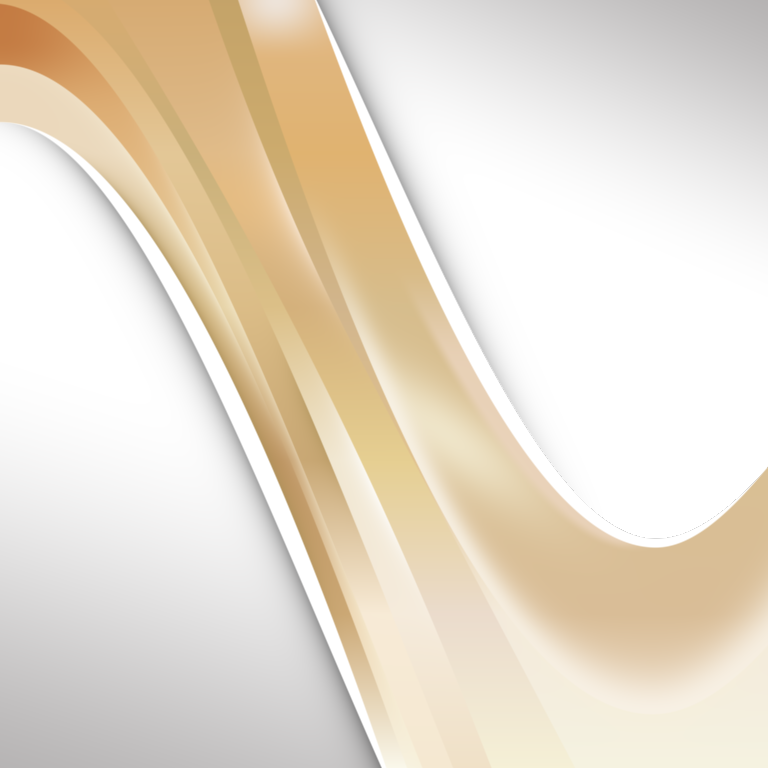
A three.js fragment shader for this background:

```glsl
// Golden satin ribbon sweeping in an S between white and grey shaded corners.
varying vec2 vUv;

const float SOFT = 0.0014;
const vec3 WHITE = vec3(1.0);
const vec3 CREAM = vec3(0.97, 0.94, 0.85);
const vec3 OLIVE = vec3(0.68, 0.57, 0.35);
const vec3 RUST = vec3(0.76, 0.47, 0.25);

// Cubic arc from a to b, each (x, y, slope), with straight ends.
// Returns height and slope at x.
vec2 arc(float x, vec3 a, vec3 b) {
  float w = b.x - a.x;
  if (x <= a.x) return vec2(a.y + (x - a.x) * a.z, a.z);
  if (x >= b.x) return vec2(b.y + (x - b.x) * b.z, b.z);
  float t = (x - a.x) / w;
  float rise = t * t * (3.0 - 2.0 * t);
  float y = mix(a.y, b.y, rise) + w * t * (1.0 - t) * (a.z * (1.0 - t) - b.z * t);
  float slope = 6.0 * t * (1.0 - t) * (b.y - a.y) / w
    + a.z * (1.0 - t) * (1.0 - 3.0 * t) + b.z * t * (3.0 * t - 2.0);
  return vec2(y, slope);
}

// Signed distance to an arc, positive above it.
float above(vec2 p, vec3 a, vec3 b) {
  vec2 c = arc(p.x, a, b);
  return (p.y - c.x) * inversesqrt(1.0 + c.y * c.y);
}

// Arc that falls to a low point and climbs again.
float aboveValley(vec2 p, vec3 start, vec3 low, vec3 end) {
  return p.x < low.x ? above(p, start, low) : above(p, low, end);
}

float inside(float d) {
  return smoothstep(SOFT, -SOFT, d);
}

float bump(float x, float center, float width) {
  float k = (x - center) / width;
  return exp(-k * k);
}

// Six colours evenly spaced from the top down.
vec3 ramp(float y, vec3 a, vec3 b, vec3 c, vec3 d, vec3 e, vec3 f) {
  float t = (1.0 - y) * 5.0;
  vec3 col = mix(a, b, clamp(t, 0.0, 1.0));
  col = mix(col, c, clamp(t - 1.0, 0.0, 1.0));
  col = mix(col, d, clamp(t - 2.0, 0.0, 1.0));
  col = mix(col, e, clamp(t - 3.0, 0.0, 1.0));
  return mix(col, f, clamp(t - 4.0, 0.0, 1.0));
}

// Lays a sheet below an edge, tinted where it meets that edge.
vec3 sheet(vec3 under, float d, vec3 body, vec3 rim, float amount, float width) {
  vec3 col = mix(body, rim, amount * exp(-abs(d) / width));
  return mix(under, col, inside(d));
}

vec3 backdrop(vec2 p, float side) {
  float upper = smoothstep(-0.03, 0.46, p.y + 0.43 * p.x - 1.05);
  float lower = smoothstep(-0.02, 0.66, 0.54 - p.y - 0.32 * p.x);
  return mix(WHITE, vec3(0.69, 0.68, 0.68), mix(lower, upper, side));
}

vec3 ribbon(vec2 p) {
  // Broad right-hand fold
  float fold = aboveValley(p, vec3(0.31, 1.0, -3.1), vec3(0.85, 0.07, 0.0), vec3(1.0, 0.16, 1.1));
  vec3 col = ramp(p.y, vec3(0.88, 0.72, 0.52), vec3(0.88, 0.70, 0.44), vec3(0.84, 0.74, 0.55),
    vec3(0.85, 0.75, 0.58), vec3(0.85, 0.74, 0.59), vec3(0.95, 0.90, 0.84));
  col = mix(col, vec3(0.93, 0.89, 0.85), smoothstep(0.92, 1.0, p.y) * bump(p.x, 0.36, 0.06));
  vec2 q = p - vec2(0.58, 0.435);
  float sheen = bump(dot(q, vec2(0.61, 0.79)), 0.0, 0.045) * bump(dot(q, vec2(0.79, -0.61)), 0.0, 0.15);
  col = mix(col, vec3(0.95, 0.92, 0.82), 0.85 * sheen);
  float lip = above(p, vec3(0.50, 0.68, -1.9), vec3(0.83, 0.288, 0.0));
  col = mix(col, vec3(0.92, 0.83, 0.74), 0.85 * smoothstep(-0.008, 0.008, lip)
    * smoothstep(0.66, 0.52, p.y) * smoothstep(0.86, 0.80, p.x));
  float glowWidth = mix(0.022, 0.05, smoothstep(0.58, 0.85, p.x));
  col = mix(col, vec3(0.98, 0.96, 0.92), 0.85 * bump(fold, 0.0, glowWidth) * smoothstep(0.78, 0.45, p.y));

  // Sheets stacked toward the left
  vec3 body = ramp(p.y, vec3(0.77, 0.64, 0.41), vec3(0.80, 0.67, 0.43), vec3(0.82, 0.71, 0.55),
    vec3(0.88, 0.76, 0.56), vec3(0.95, 0.91, 0.86), vec3(0.96, 0.95, 0.88));
  col = sheet(col, fold, body, CREAM, 0.4 * smoothstep(0.4, 0.15, p.y), 0.02);

  float d = above(p, vec3(0.272, 1.0, -2.9), vec3(0.47, 0.53, -1.9));
  body = ramp(p.y, vec3(0.84, 0.67, 0.45), vec3(0.87, 0.73, 0.54), vec3(0.83, 0.69, 0.48),
    vec3(0.90, 0.81, 0.57), vec3(0.92, 0.86, 0.80), vec3(0.96, 0.94, 0.84));
  body = mix(body, vec3(0.91, 0.74, 0.50), 0.7 * bump(p.y, 0.74, 0.06));
  col = sheet(col, d, body, vec3(0.97, 0.90, 0.82), 0.9 * bump(p.y, 0.72, 0.11), 0.016);

  d = above(p, vec3(0.14, 1.0, -1.6), vec3(0.64, 0.0, -2.6));
  body = ramp(p.y, vec3(0.84, 0.67, 0.44), vec3(0.79, 0.69, 0.48), vec3(0.86, 0.75, 0.53),
    vec3(0.94, 0.90, 0.81), vec3(0.96, 0.92, 0.86), vec3(0.94, 0.88, 0.78));
  col = sheet(col, d, body, WHITE, 0.8 * bump(p.y, 0.36, 0.11), 0.014);

  d = above(p, vec3(0.08, 1.0, -0.7), vec3(0.59, 0.0, -2.5));
  body = ramp(p.y, vec3(0.86, 0.67, 0.43), vec3(0.89, 0.78, 0.59), vec3(0.86, 0.74, 0.53),
    vec3(0.79, 0.66, 0.46), vec3(0.97, 0.92, 0.84), vec3(0.96, 0.91, 0.82));
  col = sheet(col, d, body, OLIVE, 0.6 * bump(p.y, 0.45, 0.08), 0.012);

  d = above(p, vec3(0.0, 0.995, -0.1), vec3(0.55, 0.0, -2.5));
  body = ramp(p.y, vec3(0.83, 0.60, 0.36), vec3(0.88, 0.71, 0.49), vec3(0.90, 0.82, 0.64),
    vec3(0.76, 0.60, 0.40), vec3(0.93, 0.84, 0.70), vec3(0.97, 0.95, 0.88));
  body = mix(body, RUST, 0.9 * bump(p.x, 0.0, 0.11) * smoothstep(0.85, 0.95, p.y));
  col = sheet(col, d, body, CREAM, 0.55 * smoothstep(0.9, 0.65, p.y), 0.01);

  d = above(p, vec3(0.0, 0.916, 0.0), vec3(0.53, 0.0, -2.8));
  body = ramp(p.y, vec3(0.92, 0.84, 0.73), vec3(0.92, 0.85, 0.74), vec3(0.85, 0.74, 0.53),
    vec3(0.74, 0.57, 0.37), vec3(0.80, 0.66, 0.46), vec3(0.98, 0.97, 0.92));
  return sheet(col, d, body, CREAM, 0.85 * bump(p.y, 0.66, 0.2), 0.012);
}

void main() {
  vec2 p = vUv;
  // Gold body and the wider white border around it
  float goldLeft = above(p, vec3(0.0, 0.841, 0.0), vec3(0.503, 0.0, -2.9));
  float rimLeft = above(p, vec3(0.0, 0.841, 0.0), vec3(0.497, 0.0, -2.25));
  float goldRight = aboveValley(p, vec3(0.41, 1.0, -2.73), vec3(0.854, 0.287, 0.0), vec3(1.0, 0.392, 1.2));
  float rimRight = aboveValley(p, vec3(0.412, 1.0, -2.1), vec3(0.854, 0.299, 0.0), vec3(1.0, 0.392, 1.1));
  float gold = max(-goldLeft, goldRight);
  float rim = max(-rimLeft, rimRight);

  // Soft shadow cast outside the border
  vec3 col = backdrop(p, step(0.0, rimRight));
  float steep = rimRight > 0.0 ? smoothstep(0.80, 0.50, p.x) : smoothstep(-0.06, 0.16, p.x);
  col *= 1.0 - 0.36 * steep * exp(-max(rim, 0.0) / 0.016);
  col = mix(col, WHITE, inside(rim));

  // Ribbon with a dark lower-left hem
  vec3 satin = ribbon(p);
  float hem = exp(-abs(goldLeft) / 0.009) * smoothstep(0.82, 0.70, p.y) * smoothstep(0.12, 0.35, p.y);
  satin = mix(satin, OLIVE, 0.75 * hem);
  gl_FragColor = vec4(mix(col, satin, inside(gold)), 1.0);
}
```
